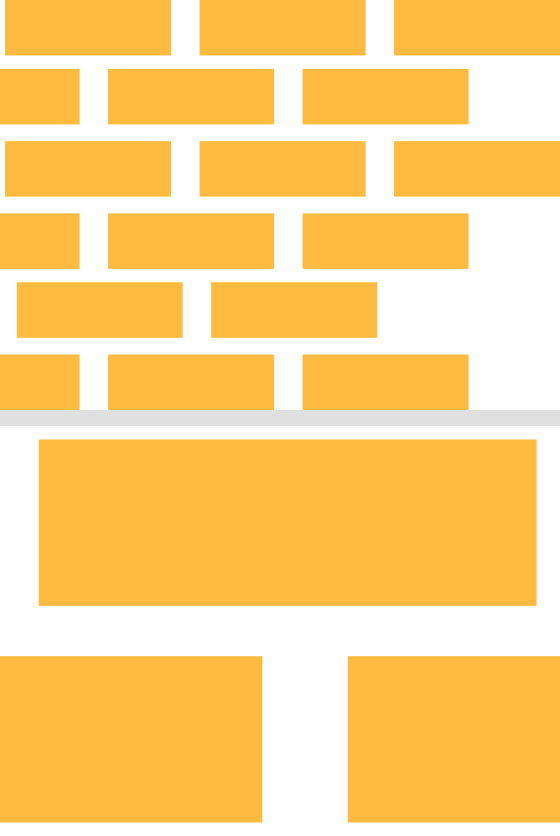
Top: the whole. Bottom: its middle third, enlarged.
This pattern is drawn by a WebGL 2 fragment shader. Its source:

```glsl
#version 300 es
precision highp float;

uniform vec2 u_resolution;
out vec4 fragColor;

// Layout units: the canvas spans LAYOUT, origin at the lower left
const vec2 LAYOUT = vec2(768.0, 562.0);
const vec2 BRICK_SIZE = vec2(227.6, 76.0);
const float BRICK_PITCH = 266.7;
const int ROW_COUNT = 6;
const float ROW_PITCH = 99.0;
const float TIGHT_JOINT = 4.5;      // every third joint is this much thinner
const float EVEN_ROW_START = -118.4;
const float ODD_ROW_START = 7.0;
const int SHORT_ROW = 1;            // shifted row with one brick fewer
const float SHORT_ROW_SHIFT = 16.0;
const float BRICKS_PER_ROW = 3.0;

const vec3 BRICK_COLOR = vec3(1.0, 0.729, 0.251);
const vec3 MORTAR_COLOR = vec3(1.0);

// Smoothed coverage of a box centred on the origin
float boxCoverage(vec2 p, vec2 halfSize, vec2 pixel) {
    vec2 cover = clamp((halfSize - abs(p)) / pixel + 0.5, 0.0, 1.0);
    return cover.x * cover.y;
}

// Lower left corner of the first brick in a row
vec2 rowOrigin(int row) {
    float x = row % 2 == 0 ? EVEN_ROW_START : ODD_ROW_START;
    if (row == SHORT_ROW) x += SHORT_ROW_SHIFT;
    float y = float(row) * ROW_PITCH - TIGHT_JOINT * float((row + 1) / 3);
    return vec2(x, y);
}

float rowCoverage(vec2 p, int row, vec2 pixel) {
    float count = row == SHORT_ROW ? BRICKS_PER_ROW - 1.0 : BRICKS_PER_ROW;
    vec2 local = p - rowOrigin(row) - 0.5 * BRICK_SIZE;

    // Fold onto the nearest brick that exists in this row
    float nearest = clamp(floor(local.x / BRICK_PITCH + 0.5), 0.0, count - 1.0);
    local.x -= nearest * BRICK_PITCH;
    return boxCoverage(local, 0.5 * BRICK_SIZE, pixel);
}

void main() {
    vec2 pixel = LAYOUT / u_resolution;
    vec2 p = gl_FragCoord.xy * pixel;

    float brick = 0.0;
    for (int row = 0; row < ROW_COUNT; row++) {
        brick = max(brick, rowCoverage(p, row, pixel));
    }

    fragColor = vec4(mix(MORTAR_COLOR, BRICK_COLOR, brick), 1.0);
}
```
